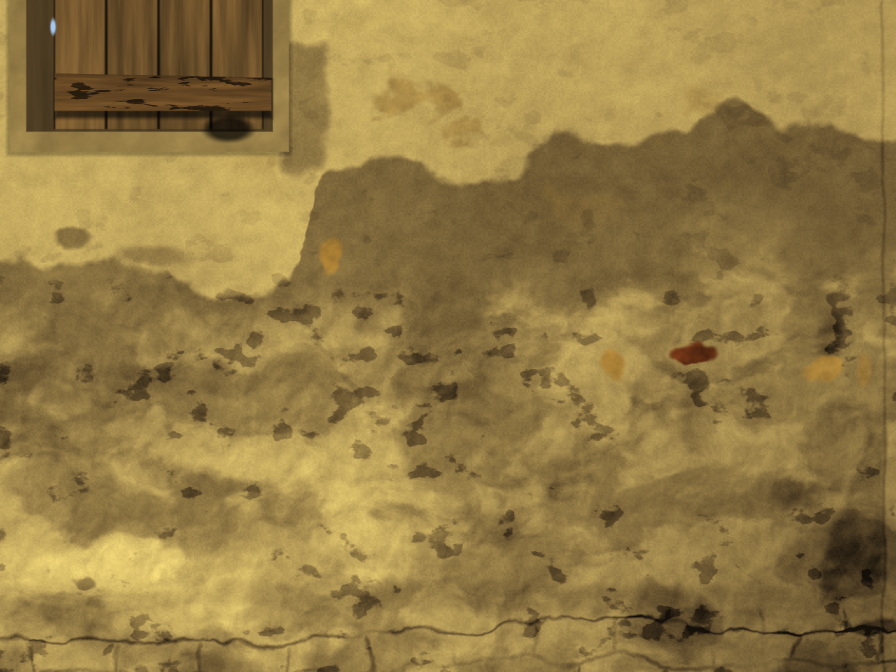
Reproduce this texture procedurally as a Shadertoy shader.

```glsl
// Weathered ochre plaster wall with a damp stain and a shuttered window.
// Layered value noise sets one tone for the wall, a ramp colours it, and
// distance functions place the window, chips, cracks and footing stones.

float hash(vec2 p) {
    vec3 q = fract(p.xyx * .1031);
    q += dot(q, q.yzx + 33.33);
    return fract((q.x + q.y) * q.z);
}

float noise(vec2 p) {
    vec2 i = floor(p), f = fract(p);
    f = f * f * (3. - 2. * f);
    return mix(mix(hash(i), hash(i + vec2(1, 0)), f.x),
               mix(hash(i + vec2(0, 1)), hash(i + 1.), f.x), f.y);
}

float fbm(vec2 p) {
    float sum = 0., amp = .5;
    for (int i = 0; i < 5; i++) {
        sum += amp * noise(p);
        p = mat2(1.6, 1.2, -1.2, 1.6) * p + 17.3;
        amp *= .5;
    }
    return sum;
}

float fill(float d, float soft) { return 1. - smoothstep(-soft, soft, d); }

float box(vec2 p, float x0, float y0, float x1, float soft) {
    return fill(max(max(x0 - p.x, p.x - x1), y0 - p.y), soft);
}

// Elliptic spot: centre, radii and softness of the rim
float spot(vec2 p, float x, float y, float rx, float ry, float soft) {
    return fill(length((p - vec2(x, y)) / vec2(rx, ry)) - 1., soft);
}

// Upper rim of the damp stain, sampled evenly across the wall
float stainTop(float x) {
    float h[17] = float[17](.615, .605, .618, .59, .545, .57, .76, .768, .735,
                            .735, .81, .785, .8, .855, .81, .805, .79);
    float s = clamp(x * 12., 0., 15.99);
    int i = int(s);
    return mix(h[i], h[i + 1], smoothstep(0., 1., fract(s)));
}

vec3 ochre(float t) { return t * vec3(1., .74 + .16 * t, .43 + .07 * t); }

vec3 wall(vec2 p, float px) {
    vec2 warp = vec2(fbm(p * 13.), fbm(p * 13. + 40.)) - .48;
    vec2 w = p + .05 * warp;
    float broad = fbm(p * 4. + 3.) - .48, mid = fbm(w * vec2(9, 12)) - .48;
    float fine = fbm(p * 48.) - .48;
    float relief = fbm(w * 26.) - fbm(w * 26. + vec2(-.16, .21));

    // Pale upper coat with worn flakes
    float worn = smoothstep(.06, .16, mid) * spot(w, .72, .82, .33, .13, .5);
    float upper = .755 + .14 * broad + .07 * mid - .11 * worn;

    // Mottled lower coat, darker towards the right foot
    float lower = .555 + .2 * broad + .13 * smoothstep(-.02, .12, mid);
    lower -= .11 * smoothstep(.5, .66, fbm(w * vec2(7, 13) + 9.));
    lower += .1 * spot(w, .4, .22, .3, .13, .8) + .1 * spot(w, .12, .13, .28, .07, .5);
    lower += .05 * spot(w, 1.06, .48, .32, .12, .6);
    lower -= .12 * smoothstep(.65, 1.33, p.x) * smoothstep(.45, .05, p.y);

    // Damp stain with a crisp top and a fading underside
    float rim = stainTop(p.x + .05 * warp.x) + .06 * warp.y;
    float bottom = .5 + .08 * smoothstep(.4, 1.1, p.x) + .25 * mid;
    float damp = .475 + .12 * broad + .05 * mid;
    damp += .07 * (spot(w, 1.1, .65, .09, .06, .6) + spot(w, .13, .53, .16, .07, .8));
    float t = mix(lower, damp, smoothstep(-.05, .05, p.y - bottom));
    t = mix(t, upper, smoothstep(-.006, .008, p.y - rim));
    t = mix(t, .53, .85 * box(w, .42, .74, .485, .008) * fill(w.y - .94, .008));
    t = mix(t, .7, spot(w, .703, .746, .028, .014, .25));
    t = mix(t, .68, spot(w, .765, .752, .025, .022, .25));
    t = mix(t, .52, spot(w, .113, .644, .022, .018, .3));
    t = mix(t, .58, spot(w, .235, .625, .055, .016, .4));

    // Surface relief, grain and pits, strongest on the lower coat
    float rough = smoothstep(.65, .5, p.y);
    t += relief * mix(.1, .3, rough) + .09 * fine;
    t += .035 * (hash(floor(p * 384.)) - .5);
    t -= .2 * smoothstep(.62, .7, fbm(p * vec2(24, 34) + 70.)) * mix(.25, 1., rough);

    // Brown ledge, long crack and broken stones along the foot
    float ledge = .095 + .022 * smoothstep(.1, .3, p.x) - .01 * p.x + .03 * warp.y;
    t -= .1 * fill(abs(p.y - ledge) - .02, .016);
    float d = p.y - .043 - .025 * smoothstep(.4, .85, p.x) - .05 * warp.x;
    float crack = fill(abs(d) - .003 * noise(p * 30.), .0015 + px);
    t -= .3 * crack * smoothstep(.25, .45, noise(p * 9.));
    float row = floor(d / .052), right = smoothstep(.9, 1.05, p.x);
    vec2 cell = abs(fract(vec2(w.x * 8. + .43 * row, d / .052)) - .5);
    vec2 joint = (.5 - cell) * vec2(.125, .052);
    float mortar = fill(min(joint.x, joint.y) - .003, .003) * noise(p * 22.);
    t -= smoothstep(0., .01, .035 * right - d) * (.22 * mortar + .06 * right);

    // Dark holes, corner seam and the slanted shadow beside it
    t -= .25 * spot(w, .135, .142, .016, .011, .25);
    t -= .15 * spot(w, 1.185, .262, .036, .024, .5);
    t -= .16 * spot(w, 1.225, .49, .018, .04, .5);
    t -= .26 * spot(w, 1.3, .066, .035, .012, .4);
    float seam = p.x - 1.315 - .012 * warp.x;
    t -= .12 * fill(abs(seam) - .002, .003);
    float slant = max(1.225 + .32 * (p.y - .13) - w.x, max(seam, .11 - w.y));
    t -= .15 * fill(max(slant, p.y - .36), .008);
    t *= 1. - .1 * smoothstep(.75, 1.33, p.x);

    // Exposed yellow undercoat and one red brick
    float gold = spot(w, .488, .618, .017, .028, .2) + spot(w, .915, .453, .018, .02, .3);
    gold += .8 * spot(w, 1.219, .443, .025, .017, .2) + .6 * spot(w, 1.29, .444, .014, .02, .3);
    vec3 col = mix(ochre(max(t, .08)), vec3(.68, .5, .19) * (1. + .5 * fine), .8 * max(gold, .35 * worn));
    return mix(col, vec3(.4, .19, .08) * (1. + fine), spot(w, 1.036, .479, .029, .014, .2));
}

vec3 shutter(vec2 p, vec3 col, float px) {
    float grain = fbm(p * vec2(90, 7)), along = fbm(p * vec2(9, 110));
    col *= 1. - .25 * box(p, .01, .768, .434, .004);
    col = mix(col, ochre(.5 + .18 * fbm(p * 30.)), box(p, .015, .774, .43, px));
    col = mix(col, ochre(.25 + .1 * grain), box(p, .039, .804, .406, px));
    // Vertical planks, crossed by one split board
    float s = (p.x - .08) / .078, gap = (.5 - abs(fract(s) - .5)) * .078;
    vec3 plank = vec3(.43, .32, .17) * (.55 + .7 * grain + .25 * hash(vec2(floor(s), 3)));
    col = mix(col, plank * (1. - .75 * fill(gap - .002, .002)), box(p, .08, .808, .392, px));
    col *= 1. - .7 * spot(p, .34, .808, .035, .018, .3);
    vec3 board = vec3(.4, .28, .14) * (.55 + .9 * along);
    board *= 1. - .6 * smoothstep(.58, .66, fbm(p * vec2(25, 120)));
    float top = fill(p.y - .892 + .02 * p.x, px);
    col *= 1. - .6 * top * box(p, .082, .824, .405, .005);
    col = mix(col, board, top * box(p, .081, .835, .404, px));
    return mix(col, vec3(.65, .78, .95), spot(p, .079, .96, .004, .011, .5));
}

void mainImage(out vec4 fragColor, in vec2 fragCoord) {
    vec2 p = fragCoord / iResolution.y;
    float px = 1. / iResolution.y;
    fragColor = vec4(clamp(shutter(p, wall(p, px), px), 0., 1.), 1.);
}
```
